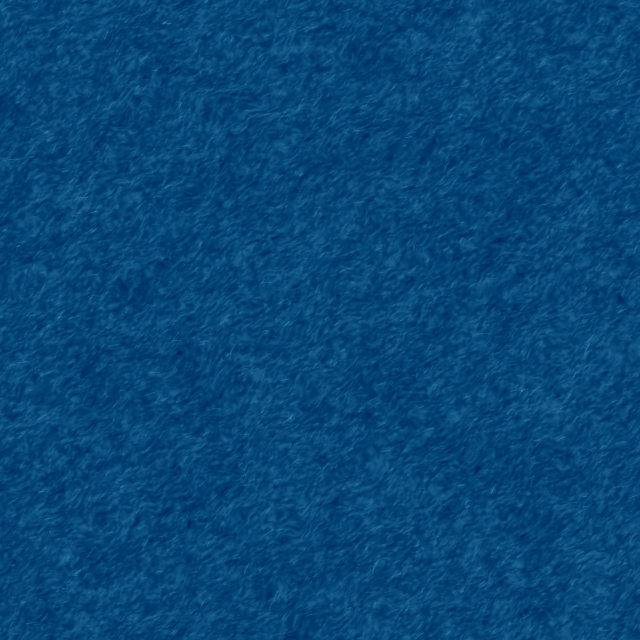
This texture is drawn by a Shadertoy shader. Its source:

```glsl
// Blue felt: short slanted wool fibres over fine grain and faint mottling.

const vec3 SHADOW = vec3(0.000, 0.220, 0.418);
const vec3 BASE = vec3(0.018, 0.279, 0.470);
const vec3 HIGHLIGHT = vec3(0.110, 0.390, 0.572);

const float NAP_ANGLE = 0.62;         // main fibre direction, radians
const float ANGLE_SPREAD = 1.15;      // full range of stray fibre angles
const float WARP = 0.009;             // waviness of the nap
const float CLOUD_AMOUNT = 0.24;
const float MOTTLE_AMOUNT = 0.42;
const float TUFT_AMOUNT = 0.85;
const float NAP_AMOUNT = 1.45;
const float GRAIN_AMOUNT = 1.30;
const float STRAND_AMOUNT = 2.80;
const float STRAND_WIDTH = 0.0011;
const float DARK_STRANDS = 0.36;      // share of strands that are dark
const int STRANDS_PER_CELL = 2;

float hash(vec2 p) {
    vec3 q = fract(p.xyx * 0.1031);
    q += dot(q, q.yzx + 33.33);
    return fract((q.x + q.y) * q.z);
}

// Smooth value noise from -1 to 1.
float noise(vec2 p) {
    vec2 cell = floor(p);
    vec2 f = fract(p);
    f = f * f * (3.0 - 2.0 * f);
    float low = mix(hash(cell), hash(cell + vec2(1.0, 0.0)), f.x);
    float high = mix(hash(cell + vec2(0.0, 1.0)), hash(cell + 1.0), f.x);
    return 2.0 * mix(low, high, f.y) - 1.0;
}

// Rotates p so that the given direction lies along x.
vec2 alignTo(vec2 p, float angle) {
    float c = cos(angle), s = sin(angle);
    return vec2(c * p.x + s * p.y, c * p.y - s * p.x);
}

// Loose curved strands scattered over a grid; bright ones add, dark subtract.
float strands(vec2 uv, float grid, float seed, float width) {
    vec2 home = floor(uv * grid);
    float sum = 0.0;
    for (int y = -1; y <= 1; y++)
    for (int x = -1; x <= 1; x++)
    for (int i = 0; i < STRANDS_PER_CELL; i++) {
        vec2 cell = home + vec2(x, y);
        vec2 key = cell + seed + 71.0 * float(i);
        vec2 jitter = vec2(hash(key), hash(key + 213.0));
        float turn = hash(key + 427.0) - 0.5;
        float kind = hash(key + 619.0);
        float strength = hash(key + 831.0);

        vec2 d = alignTo(uv - (cell + jitter) / grid, NAP_ANGLE + ANGLE_SPREAD * turn);
        float halfLength = mix(0.16, 0.48, hash(key + 957.0)) / grid;
        float along = d.x / halfLength;
        float across = d.y + (kind - 0.5) * 0.45 * halfLength * along * along;
        float body = exp(-across * across / (width * width));
        float taper = 1.0 - smoothstep(0.55, 1.0, abs(along));
        float side = kind < DARK_STRANDS ? -0.75 : 1.0;
        sum += side * strength * strength * body * taper;
    }
    return sum;
}

void mainImage(out vec4 fragColor, in vec2 fragCoord) {
    vec2 uv = fragCoord / iResolution.y;
    float strandWidth = max(STRAND_WIDTH, 0.55 / iResolution.y);

    // Nap coordinates: x runs along the fibres, gently bent.
    vec2 nap = alignTo(uv, NAP_ANGLE);
    nap.y += WARP * noise(uv * 19.0 + 5.0) + 0.4 * WARP * noise(uv * 53.0 + 90.0);

    // Faint mottling, then tufts, fibres and grain.
    float tone = CLOUD_AMOUNT * noise(uv * 5.0 + 31.0);
    tone += MOTTLE_AMOUNT * noise(nap * vec2(14.0, 22.0) + 57.0);
    tone += TUFT_AMOUNT * noise(nap * vec2(42.0, 90.0) + 113.0);
    tone += NAP_AMOUNT * noise(nap * vec2(92.0, 215.0) + 171.0);
    tone += GRAIN_AMOUNT * noise(nap * vec2(190.0, 310.0) + 239.0);

    // Loose strands of two sizes.
    float loose = strands(uv, 38.0, 11.0, strandWidth)
                + 0.85 * strands(uv, 66.0, 307.0, strandWidth);
    tone += STRAND_AMOUNT * loose - 0.16;

    // Tone is in standard deviations around the base colour.
    vec3 color = tone < 0.0
        ? mix(BASE, SHADOW, -tone / 1.66)
        : mix(BASE, HIGHLIGHT, tone / 2.8);
    fragColor = vec4(clamp(color, 0.0, 1.0), 1.0);
}
```
